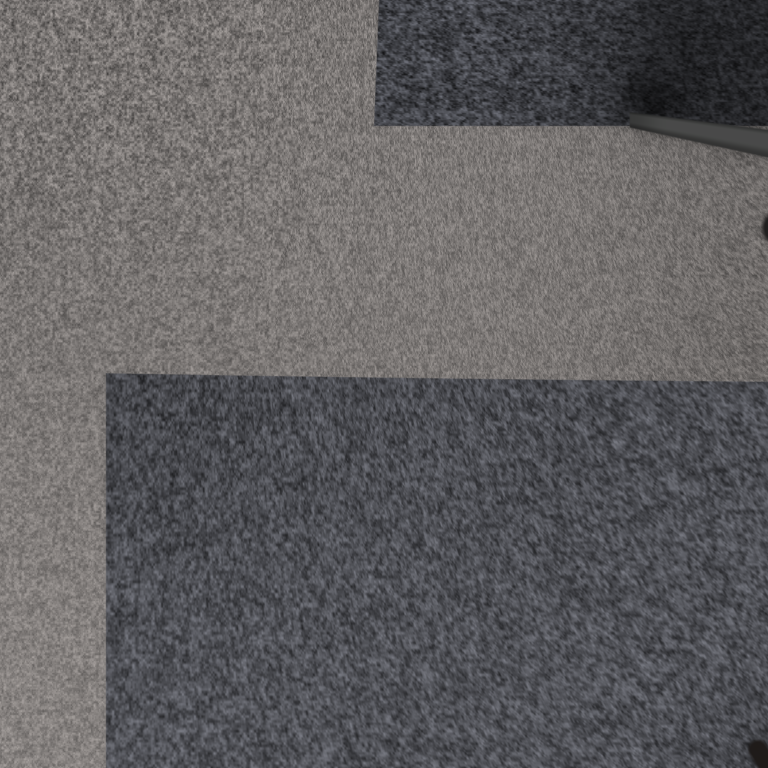
Write a Shadertoy shader that draws this texture.

```glsl
float hash(vec2 cell) {
    uvec2 q = uvec2(ivec2(cell) + 4096) * uvec2(1597334673u, 3812015801u);
    uint n = (q.x ^ q.y) * 1597334673u;
    n = (n ^ (n >> 15)) * 2246822519u;
    return float((n ^ (n >> 13)) >> 8) / 16777216.0;
}

float valueNoise(vec2 p) {
    vec2 cell = floor(p), f = fract(p);
    f = f * f * (3.0 - 2.0 * f);
    return mix(mix(hash(cell), hash(cell + vec2(1, 0)), f.x),
               mix(hash(cell + vec2(0, 1)), hash(cell + vec2(1, 1)), f.x), f.y);
}

// Signed octaves of fibre, stretched along a sheared direction
float pile(vec2 p, vec2 density, float shear) {
    p.x += shear * p.y;
    return (valueNoise(p * density) - 0.5)
         + 0.65 * (valueNoise(p * density * 1.9 + 37.0) - 0.5)
         + 0.3 * (valueNoise(p * density * 0.4 + 91.0) - 0.5);
}

// Coverage from a signed distance, negative inside
float cover(float d, float softness) {
    float w = max(softness, 0.8 / iResolution.y);
    return 1.0 - smoothstep(-w, w, d);
}

float segmentDistance(vec2 p, vec2 a, vec2 b) {
    vec2 ab = b - a;
    return length(p - a - ab * clamp(dot(p - a, ab) / dot(ab, ab), 0.0, 1.0));
}

void mainImage(out vec4 fragColor, in vec2 fragCoord) {
    vec2 uv = fragCoord / iResolution.xy;

    // Warm pale carpet, brighter toward the lower left
    float paleLight = 0.452 + 0.065 * smoothstep(0.75, 0.0, uv.y) * smoothstep(0.5, 0.0, uv.x)
                    + 0.025 * exp(-9.0 * dot(uv - vec2(0.5, 0.65), uv - vec2(0.5, 0.65)))
                    - 0.035 * smoothstep(0.7, 1.0, uv.x);
    float paleGrain = pile(uv, vec2(300.0, 270.0), 0.55 * smoothstep(0.3, 1.0, uv.x));
    float paleContrast = mix(0.15, 0.24, smoothstep(0.4, 1.0, uv.y) * smoothstep(0.8, 0.1, uv.x));
    vec3 color = vec3(1.025, 0.99, 0.972) * (paleLight + paleContrast * paleGrain);

    // Large lower blue-grey tile with a gently bowed top edge
    float lowerTop = 0.514 - 0.018 * (uv.x - 0.138) + 0.006 * pow(uv.x - 0.138, 2.0);
    float lowerTile = max(0.138 - uv.x, uv.y - lowerTop);
    float lowerGrain = pile(uv, vec2(210.0, 165.0), 0.5 * smoothstep(0.1, 0.8, uv.x));
    float lowerLight = 0.302 + 0.022 * smoothstep(0.5, 0.1, uv.y)
                     - 0.025 * smoothstep(0.45, 0.14, uv.x) * smoothstep(0.1, 0.5, uv.y)
                     - 0.02 * smoothstep(0.75, 1.0, uv.x) * smoothstep(0.3, 0.0, uv.y);
    vec3 lowerColor = vec3(0.975, 0.99, 1.06) * (lowerLight + 0.19 * lowerGrain);
    color = mix(color, lowerColor, cover(lowerTile, 0.0012));

    // Upper tile falls into shade toward the right
    float upperTile = max(0.487 + 0.04 * (uv.y - 0.836) - uv.x, 0.836 - uv.y);
    float upperGrain = pile(uv, vec2(190.0, 260.0), 0.3);
    float shade = smoothstep(0.62, 0.9, uv.x);
    vec3 upperColor = vec3(0.97, 0.99, 1.07)
                    * (mix(0.268, 0.18, shade) + mix(0.22, 0.13, shade) * upperGrain);
    color = mix(color, upperColor, cover(upperTile, 0.0012));

    // Soft shadow around the tip and underside of the bar
    vec2 tipOffset = (uv - vec2(0.845, 0.872)) / vec2(0.045, 0.035);
    color *= 1.0 - 0.4 * exp(-dot(tipOffset, tipOffset));
    float along = uv.x - 0.82;
    float barTop = 0.854 - 0.128 * along;
    float barBottom = 0.834 - 0.217 * along;
    float underside = max(barBottom - uv.y, 0.0);
    color *= 1.0 - 0.18 * exp(-underside * 120.0) * smoothstep(0.0, 0.02, along);

    // Tapered smooth bar with a lighter lower face
    float bar = max(max(uv.y - barTop, barBottom - uv.y), -along);
    float across = clamp((uv.y - barBottom) / (barTop - barBottom), 0.0, 1.0);
    vec3 barColor = mix(vec3(0.20, 0.20, 0.198), vec3(0.285, 0.288, 0.285),
                        smoothstep(0.05, 0.4, across));
    barColor *= mix(0.78, 1.0, smoothstep(0.0, 0.05, along));
    barColor *= 1.0 - 0.3 * smoothstep(0.8, 1.0, across);
    color = mix(color, barColor, cover(bar, 0.0015));

    // Dark objects cut by the right border
    float sideSpot = (length((uv - vec2(1.004, 0.703)) / vec2(0.011, 0.018)) - 1.0) * 0.012;
    color = mix(color, vec3(0.13, 0.12, 0.12), cover(sideSpot, 0.004));
    float cornerFoot = segmentDistance(uv, vec2(0.987, 0.024), vec2(1.012, -0.018)) - 0.012;
    color *= 1.0 - 0.25 * exp(-max(cornerFoot, 0.0) * 90.0);
    color = mix(color, vec3(0.12, 0.105, 0.1), cover(cornerFoot, 0.003));

    fragColor = vec4(clamp(color, 0.0, 1.0), 1.0);
}
```
